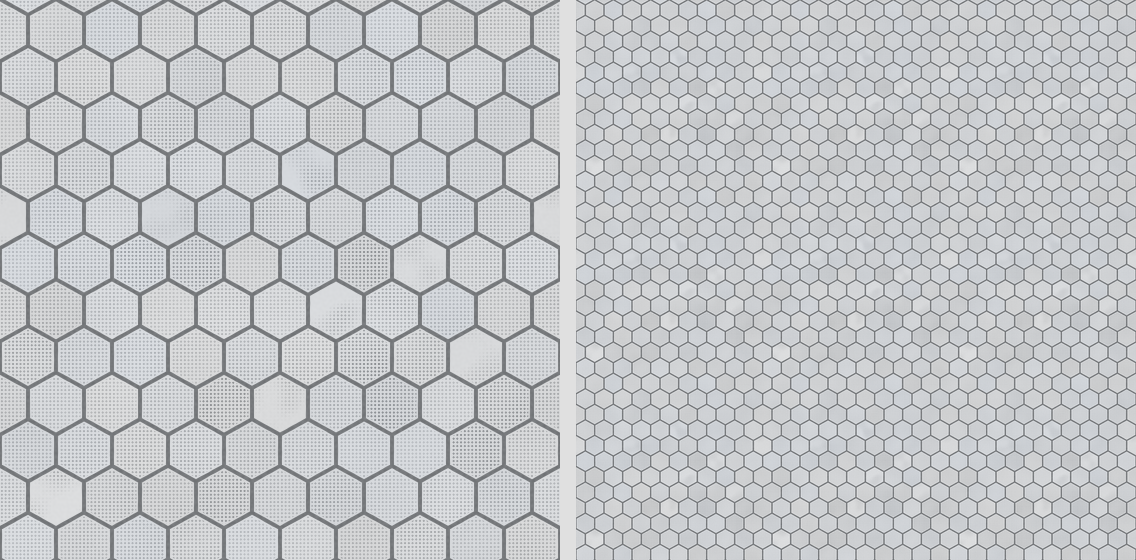
Left, the tile; right, the same tile 3 across and 3 down.
Give the GLSL for this pattern, as a Shadertoy shader.

```glsl
// Pale hexagonal mosaic tiles with a fine dotted print and grey grout, seamless.

float hash(vec2 p, uint seed) {
    uvec2 q = uvec2(ivec2(round(p)));
    uint h = q.x * 1597334677u ^ q.y * 3812015801u ^ seed * 2798796415u;
    h = (h ^ (h >> 16)) * 2146121005u;
    h = (h ^ (h >> 15)) * 2221713035u;
    return float((h ^ (h >> 16)) >> 8) / 16777216.0;
}

float cornerSlope(vec2 corner, vec2 offset, float period, uint seed) {
    float angle = 6.2832 * hash(mod(corner, period), seed);
    return dot(vec2(cos(angle), sin(angle)), offset);
}

// Gradient noise that wraps after a whole number of cells
float wrapNoise(vec2 uv, float period, uint seed) {
    vec2 p = uv * period, i = floor(p), f = p - i;
    vec2 w = f * f * f * (f * (f * 6.0 - 15.0) + 10.0);
    vec2 e = vec2(1, 0);
    float low = mix(cornerSlope(i, f, period, seed),
                    cornerSlope(i + e, f - e, period, seed), w.x);
    float high = mix(cornerSlope(i + e.yx, f - e.yx, period, seed),
                     cornerSlope(i + 1.0, f - 1.0, period, seed), w.x);
    return mix(low, high, w.y);
}

// Distance from a hexagon centre, 0.5 on its border; y is in rows
float hexRadius(vec2 p) {
    p = abs(p) * vec2(1.0, 0.866);
    return max(p.x, dot(p, vec2(0.5, 0.866)));
}

void mainImage(out vec4 fragColor, in vec2 fragCoord) {
    vec2 uv = fragCoord / iResolution.xy;
    float pixel = 1.0 / min(iResolution.x, iResolution.y);

    // Nearest centre among the two interleaved sets of rows: 10 by 12 tiles
    vec2 g = uv * vec2(10, 12) - vec2(0, 0.35);
    vec2 evenRow = vec2(floor(g.x) + 0.5, 2.0 * round(g.y * 0.5));
    vec2 oddRow = vec2(round(g.x), 2.0 * floor(g.y * 0.5) + 1.0);
    vec2 centre = hexRadius(g - evenRow) < hexRadius(g - oddRow) ? evenRow : oddRow;
    vec2 id = mod(centre * vec2(2, 1), vec2(20, 12));
    float edge = 0.5 - hexRadius(g - centre);

    // Slightly uneven grout outline
    float grain = wrapNoise(uv, 160.0, 3u);
    float halfGrout = 0.037 + 0.005 * wrapNoise(uv, 60.0, 1u) + 0.003 * grain;

    // Glaze: each tile has its own tone and tint, with soft clouding
    float tone = 0.024 * (hash(id, 5u) - 0.5) + 0.02 * wrapNoise(uv, 6.0, 7u);
    vec3 tile = vec3(0.848, 0.857, 0.868) + tone + 0.012 * grain;
    tile += vec3(-0.006, 0.0, 0.008) * (hash(id, 9u) * 2.0 - 1.0);

    // Dotted print, bold on a few tiles and partly worn away on others
    float wear = wrapNoise(uv, 14.0, 11u);
    float kind = hash(id, 13u);
    float ink = mix(0.13, 0.19, hash(id, 17u)) * (1.0 + 0.35 * wear);
    if (kind < 0.08) ink *= smoothstep(-0.25, 0.4, wear);
    if (kind > 0.95) ink *= 1.45;
    float soft = max(0.14, 75.0 * pixel);
    float r = length(fract(uv * 150.0) - 0.5);
    float dots = 1.0 - smoothstep(0.28 - soft, 0.28 + soft, r);
    dots *= smoothstep(0.012, 0.04, edge - halfGrout);
    tile -= ink * dots * vec3(1.0, 0.98, 0.96);

    // Grout with a paler shoulder and fine grit
    vec3 grout = vec3(0.462, 0.472, 0.483) + 0.05 * grain;
    grout += 0.06 * smoothstep(0.55, 1.0, edge / halfGrout);

    float blur = max(0.006, 6.0 * pixel);
    float cover = smoothstep(-blur, blur, edge - halfGrout);
    fragColor = vec4(mix(grout, tile, cover), 1.0);
}
```
